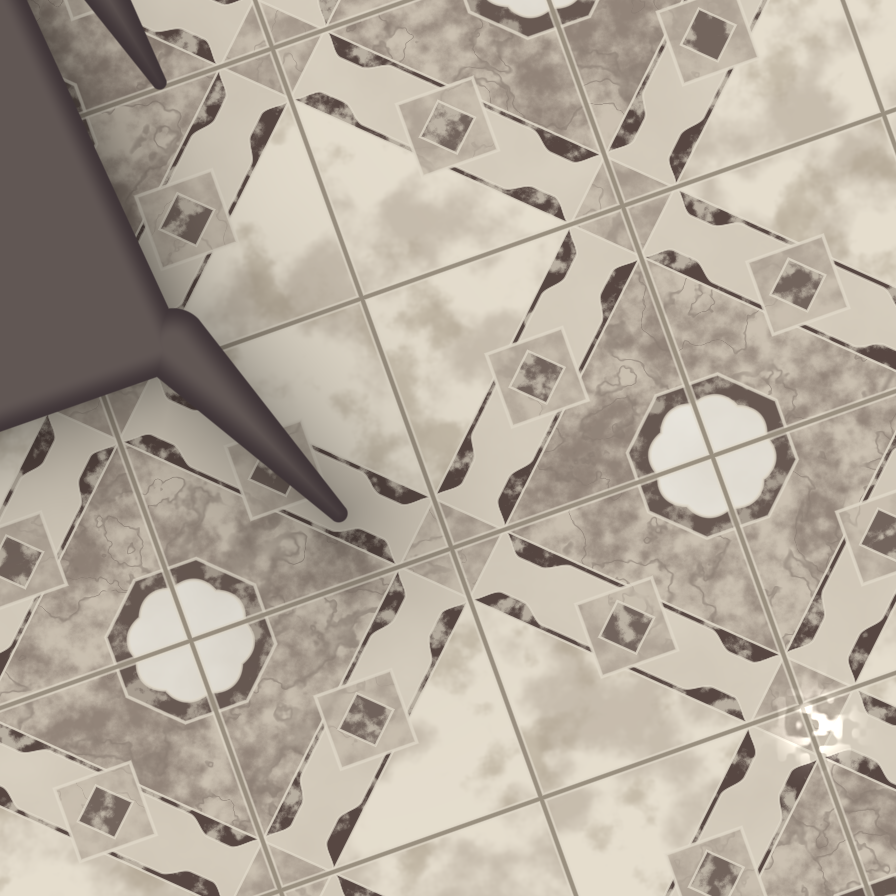
Give the GLSL for this pattern, as a Shadertoy shader.

```glsl
// Tilted ceramic floor: each marbled tile has a diagonal ornamental band between a
// cream corner and a veined corner with a quarter octagon. Tile space is folded by
// mirroring, so four tiles join into medallions; a dark chair stands at the left.
#define ORIGIN vec2(0.504, 0.388)
#define ACROSS vec2(0.291, 0.103)
#define UP vec2(-0.100, 0.279)
#define GROUT 0.008
#define SEAM 0.010
#define BAND 0.20
#define SQUARE 0.145
#define OCTAGON 0.285
#define CREAM vec3(0.88, 0.85, 0.79)
#define STONE vec3(0.78, 0.74, 0.68)
#define TAUPE vec3(0.53, 0.48, 0.44)
#define UMBER vec3(0.34, 0.28, 0.26)

float hash(vec2 p) {
    p = fract(p * vec2(0.1031, 0.1137));
    p += dot(p, p.yx + 33.33);
    return fract((p.x + p.y) * p.x * 17.0);
}

float noise(vec2 p) {
    vec2 i = floor(p), f = fract(p);
    f = f * f * (3.0 - 2.0 * f);
    return mix(mix(hash(i), hash(i + vec2(1, 0)), f.x),
               mix(hash(i + vec2(0, 1)), hash(i + vec2(1, 1)), f.x), f.y);
}

float fbm(vec2 p) {
    float sum = 0.0, amp = 0.5;
    for (int k = 0; k < 5; k++) {
        sum += amp * noise(p);
        p = mat2(1.6, 1.2, -1.2, 1.6) * p + 7.3;
        amp *= 0.5;
    }
    return sum;
}

float fill(float d, float aa) { return 1.0 - smoothstep(-aa, aa, d); }

float seam(float d, float aa) { return fill(abs(d) - SEAM * 0.6, aa); }

float octagon(vec2 p, float r) {
    return max(max(p.x, p.y), (p.x + p.y) * 0.7071) - r;
}

float taperedBar(vec2 p, vec2 a, vec2 b, float ra, float rb) {
    vec2 ab = b - a;
    float t = clamp(dot(p - a, ab) / dot(ab, ab), 0.0, 1.0);
    return length(p - a - t * ab) - mix(ra, rb, t);
}

// q runs from the medallion corner (0,0) to the cream corner (1,1)
vec3 tileColour(vec2 q, vec2 m, float aa) {
    float across = q.x + q.y - 1.0, along = abs(q.x - q.y), side = abs(across);
    float cloud = fbm(m * 4.0), grain = fbm(m * 19.0 + 5.0);
    float warp = fbm(m * 5.0 + 31.0);
    float vein = 1.0 - abs(2.0 * noise(m * 6.0 + 4.0 * warp) - 1.0);
    vein = smoothstep(0.86, 1.0, vein);

    // Cloudy cream corner and veined stone corner
    vec3 plain = mix(CREAM * 1.02, STONE, smoothstep(0.42, 0.68, cloud));
    plain = mix(plain, vec3(0.66, 0.61, 0.53), 0.5 * smoothstep(0.55, 0.75, warp));
    vec3 veined = mix(STONE * 1.02, TAUPE * 1.08, smoothstep(0.3, 0.72, 0.5 * (warp + grain)));
    veined = mix(veined, TAUPE, vein * 0.55);
    vec3 mottled = mix(UMBER, STONE * 0.93, smoothstep(0.42, 0.68, grain));
    vec3 col = mix(plain, veined, fill(across + BAND, aa));

    // Band: pale middle, dark strips with a neck and pointed ends
    float width = mix(0.03, 0.10, smoothstep(0.40, 0.54, along));
    width *= 1.0 - smoothstep(0.66, 0.80, along);
    float inBand = fill(side - BAND, aa);
    col = mix(col, mix(CREAM, STONE, 0.25 + 0.5 * cloud), inBand);
    float strip = BAND - width - side;
    col = mix(col, mottled, inBand * fill(strip, aa));
    col = mix(col, CREAM, 0.7 * inBand * seam(strip, aa));
    col = mix(col, CREAM, 0.85 * seam(side - BAND, aa));

    // Veined triangles where bands meet
    float tip = 0.80 - along;
    col = mix(col, mix(veined, STONE, 0.35), fill(tip, aa));
    col = mix(col, CREAM, 0.8 * seam(tip, aa));

    // Square rosette with a turned inner square
    vec2 c = abs(q - 0.5);
    float square = max(c.x, c.y) - SQUARE, diamond = c.x + c.y - 0.105;
    col = mix(col, mix(veined, STONE, 0.55), fill(square, aa));
    col = mix(col, mix(mottled, STONE, 0.25), fill(diamond, aa));
    col = mix(col, CREAM, 0.8 * max(seam(square, aa), seam(diamond, aa)));

    // Octagonal medallion with a lobed white centre
    float ring = octagon(q, OCTAGON);
    float angle = atan(q.y, q.x + 1e-5);
    float centre = length(q) - 0.205 - 0.022 * abs(sin(4.0 * angle));
    col = mix(col, mix(mottled, TAUPE, 0.35), fill(ring, aa));
    col = mix(col, mix(vec3(0.92, 0.91, 0.88), STONE, 0.5 * cloud), fill(centre, aa));
    return mix(col, CREAM, 0.8 * max(seam(ring, aa), seam(centre, aa)));
}

void mainImage(out vec4 fragColor, in vec2 fragCoord) {
    vec2 uv = fragCoord / iResolution.y;
    float px = 1.0 / iResolution.y, aa = px / length(ACROSS);
    vec2 t = inverse(mat2(ACROSS, UP)) * (uv - ORIGIN), cell = floor(t);
    vec2 folded = abs(mod(t + vec2(0, 1), 2.0) - 1.0);
    vec2 m = t + 9.0 * vec2(hash(cell + 40.0), hash(cell + 73.0));
    vec3 col = tileColour(folded, m, aa);

    // Grout with pale tile edges
    vec2 edge = abs(fract(t + 0.5) - 0.5);
    float joint = min(edge.x, edge.y);
    col = mix(col, CREAM, 0.7 * fill(joint - 2.0 * GROUT, aa));
    col = mix(col, vec3(0.60, 0.56, 0.50), fill(joint - GROUT, aa));

    // Lamp glint, chair shadow and chair
    float glint = exp(-900.0 * dot(uv - vec2(0.91, 0.19), uv - vec2(0.91, 0.19)));
    col += 0.5 * glint * smoothstep(0.4, 0.7, noise(uv * 110.0));
    float seat = max(uv.x - 0.03 - 0.46 * (1.0 - uv.y), 0.518 - uv.y + 0.35 * uv.x);
    float leg = taperedBar(uv, vec2(0.193, 0.616), vec2(0.378, 0.427), 0.040, 0.010);
    float backLeg = taperedBar(uv, vec2(0.11, 1.02), vec2(0.178, 0.908), 0.025, 0.008);
    float chair = min(min(seat, leg), backLeg);
    col *= 1.0 - 0.38 * exp(-14.0 * max(min(seat, leg + 0.02), 0.0));
    vec3 wood = mix(vec3(0.25, 0.21, 0.22), vec3(0.38, 0.34, 0.33), smoothstep(0.0, 0.03, -chair));
    col = mix(col, wood, fill(chair, px));
    fragColor = vec4(clamp(col, 0.0, 1.0), 1.0);
}
```
